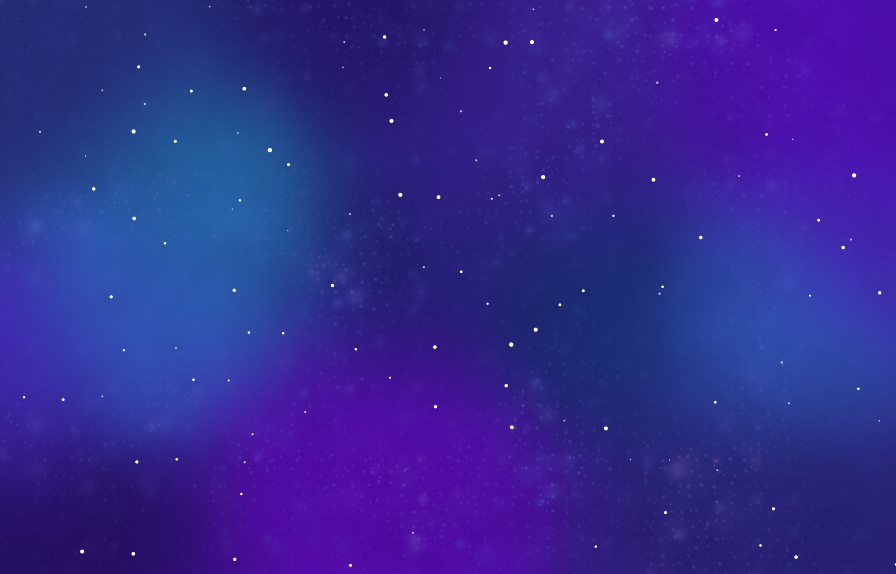
Write a Shadertoy shader that draws this texture.

```glsl
// A deep-space nebula: broad blue, teal and violet glows blended by distance,
// veiled with gradient-noise clouds, clumps of faint dust and soft knots,
// then sprinkled with small sharp stars scattered over jittered cells.

const int GLOWS = 14;

// Glow centres (xy) and radii (z), in units of canvas height
const vec3 GLOW_SHAPE[GLOWS] = vec3[](
    vec3(0.36, 0.63, 0.19), vec3(0.25, 0.44, 0.17), vec3(1.47, 0.84, 0.25),
    vec3(0.67, 0.13, 0.25), vec3(1.35, 0.43, 0.18), vec3(1.03, 0.46, 0.18),
    vec3(0.92, 0.76, 0.22), vec3(0.02, 0.34, 0.15), vec3(0.12, 0.06, 0.20),
    vec3(1.30, 0.10, 0.24), vec3(0.10, 0.92, 0.22), vec3(0.61, 0.95, 0.17),
    vec3(0.68, 0.54, 0.17), vec3(1.53, 0.58, 0.13));

const vec3 GLOW_COLOR[GLOWS] = vec3[](
    vec3(0.13, 0.40, 0.63), vec3(0.20, 0.32, 0.73), vec3(0.30, 0.05, 0.67),
    vec3(0.32, 0.04, 0.65), vec3(0.18, 0.34, 0.70), vec3(0.08, 0.17, 0.42),
    vec3(0.21, 0.12, 0.54), vec3(0.25, 0.14, 0.67), vec3(0.14, 0.06, 0.38),
    vec3(0.15, 0.12, 0.44), vec3(0.14, 0.17, 0.46), vec3(0.13, 0.08, 0.40),
    vec3(0.12, 0.11, 0.42), vec3(0.27, 0.13, 0.70));

const vec3 DUST_BLUE = vec3(0.34, 0.46, 0.85);
const vec3 DUST_PINK = vec3(0.58, 0.42, 0.75);
const vec3 STAR_WHITE = vec3(1.0, 0.99, 0.93);

vec3 hash3(vec2 cell, float seed) {
    vec3 h = fract(vec3(cell.xyx + seed) * vec3(0.1031, 0.1030, 0.0973));
    h += dot(h, h.yxz + 33.33);
    return fract((h.xxy + h.yzz) * h.zyx);
}

float cornerSlope(vec2 corner, vec2 offset) {
    float angle = 6.2832 * hash3(corner, 7.0).x;
    return dot(vec2(cos(angle), sin(angle)), offset);
}

float gradientNoise(vec2 p) {
    vec2 i = floor(p), f = fract(p);
    vec2 u = f * f * f * (f * (f * 6.0 - 15.0) + 10.0);
    vec2 e = vec2(0.0, 1.0);
    return mix(mix(cornerSlope(i, f), cornerSlope(i + e.yx, f - e.yx), u.x),
               mix(cornerSlope(i + e, f - e), cornerSlope(i + 1.0, f - 1.0), u.x), u.y);
}

float fbm(vec2 p) {
    float sum = 0.0, amplitude = 0.6;
    for (int i = 0; i < 5; i++) {
        sum += amplitude * gradientNoise(p);
        p = mat2(1.6, 1.2, -1.2, 1.6) * p + 11.7;
        amplitude *= 0.5;
    }
    return sum;
}

// Normalised blend of all glows
vec3 nebula(vec2 p) {
    vec3 color = vec3(0.0);
    float total = 0.0;
    for (int i = 0; i < GLOWS; i++) {
        vec2 d = (p - GLOW_SHAPE[i].xy) / GLOW_SHAPE[i].z;
        float weight = exp(-dot(d, d)) + 0.0005;
        color += weight * GLOW_COLOR[i];
        total += weight;
    }
    return color / total;
}

// One soft speck per cell; radius is in canvas heights
float specks(vec2 p, float cells, float density, float radius, float seed) {
    vec2 q = p * cells, cell = floor(q);
    vec3 rnd = hash3(cell, seed);
    float margin = min(2.0 * radius * cells, 0.4);
    float dist = length(fract(q) - mix(vec2(margin), vec2(1.0 - margin), rnd.xy)) / cells;
    float life = step(rnd.z, density) * (0.3 + 0.7 * rnd.z / density);
    return life * exp(-dist * dist / (radius * radius)) * smoothstep(2.1, 1.6, dist / radius);
}

// One crisp disc per cell, mostly small
float stars(vec2 p, float cells, float density, float maxRadius, float pixel, float seed) {
    vec2 q = p * cells, cell = floor(q);
    vec3 rnd = hash3(cell, seed);
    float dist = length(fract(q) - mix(vec2(0.12), vec2(0.88), rnd.xy)) / cells;
    float radius = maxRadius * mix(0.4, 1.0, rnd.z / density);
    float disc = 1.0 - smoothstep(radius - 0.5 * pixel, radius + 0.7 * pixel, dist);
    return step(rnd.z, density) * disc;
}

void mainImage(out vec4 fragColor, in vec2 fragCoord) {
    float pixel = 1.0 / iResolution.y;
    vec2 p = fragCoord * pixel;

    // Glows with slightly wavering borders
    vec2 warp = vec2(fbm(p * 2.5), fbm(p * 2.5 + 31.0));
    vec3 color = nebula(p + 0.05 * warp);
    color *= 1.0 + 0.10 * fbm(p * 6.0 + 5.0);

    // Clumped dust: faint haze, soft knots and fine specks
    float clump = smoothstep(-0.10, 0.35, fbm(p * 2.8 + 17.0));
    float haze = clump * max(fbm(p * 14.0 + 3.0) + 0.1, 0.0);
    float knots = specks(p, 9.0, 0.5, 0.016, 3.0) + specks(p + 0.37, 15.0, 0.5, 0.009, 19.0);
    float fine = specks(p, 42.0, 0.6, 0.0028, 41.0) + specks(p + 0.13, 65.0, 0.5, 0.0020, 53.0);
    float dust = 0.22 * haze + 0.22 * knots * (0.3 + clump) + 0.30 * fine * (0.25 + clump);
    vec3 dustColor = mix(DUST_BLUE, DUST_PINK, smoothstep(-0.1, 0.4, fbm(p * 3.0 + 53.0)));
    color = mix(color, dustColor, min(dust, 0.6));

    // Stars gather loosely into groups
    float group = smoothstep(-0.25, 0.15, gradientNoise(floor(p * 11.0) * 0.31 + 2.5));
    float light = stars(p, 11.0, 0.2 + 0.4 * group, 0.0036, pixel, 71.0);
    light += 0.7 * stars(p + 0.21, 9.0, 0.35, 0.0019, pixel, 89.0);
    color = mix(color, STAR_WHITE, min(light, 1.0));

    fragColor = vec4(color, 1.0);
}
```
